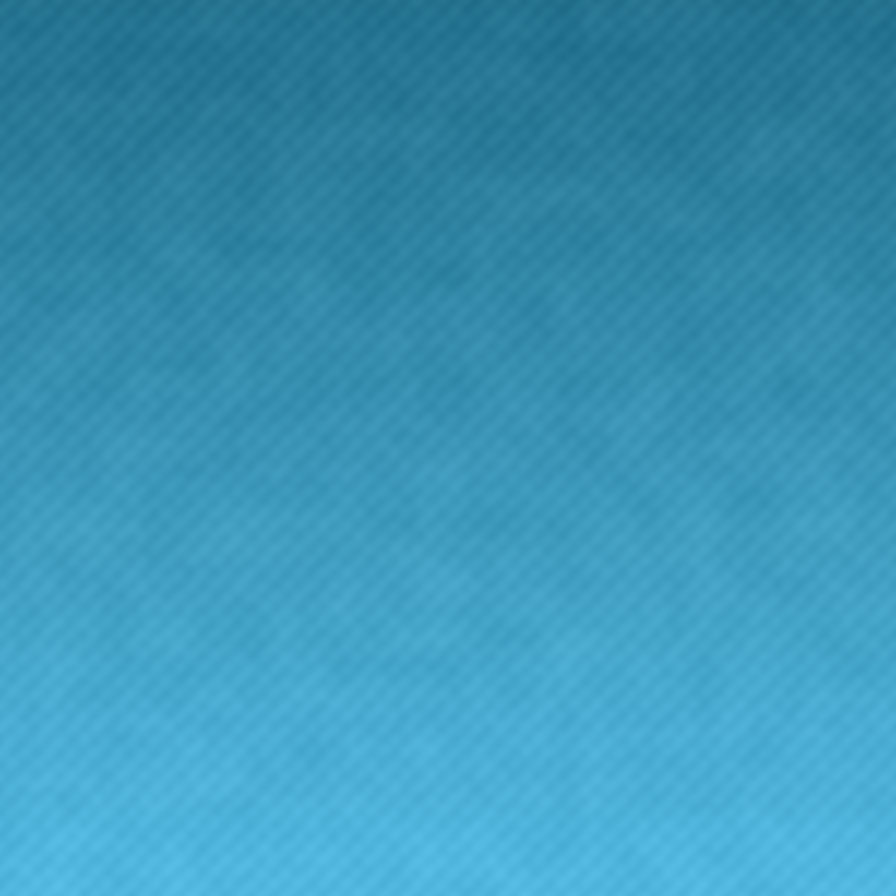
Write a three.js fragment shader that draws this background.

```glsl
varying vec2 vUv;

vec2 hashGradient(vec2 cell) {
  float angle = 6.2832 * fract(sin(dot(cell, vec2(127.1, 311.7))) * 43758.5);
  return vec2(cos(angle), sin(angle));
}

float gradientNoise(vec2 p) {
  vec2 cell = floor(p);
  vec2 f = fract(p);
  vec2 w = f * f * (3.0 - 2.0 * f);
  float a = dot(hashGradient(cell), f);
  float b = dot(hashGradient(cell + vec2(1.0, 0.0)), f - vec2(1.0, 0.0));
  float c = dot(hashGradient(cell + vec2(0.0, 1.0)), f - vec2(0.0, 1.0));
  float d = dot(hashGradient(cell + 1.0), f - 1.0);
  return mix(mix(a, b, w.x), mix(c, d, w.x), w.y);
}

void main() {
  // Vertical blue gradient, eased slightly at both ends
  vec3 lowerBlue = vec3(0.318, 0.72, 0.875);
  vec3 upperBlue = vec3(0.14, 0.447, 0.557);
  float height = mix(vUv.y, smoothstep(0.0, 1.0, vUv.y), 0.25);
  vec3 color = mix(lowerBlue, upperBlue, height);

  // Fine diagonal stripes rising to the right
  vec2 grid = vUv * 37.5;
  float stripe = cos(6.2832 * (grid.x - grid.y));

  // Stepped beads along each stripe
  float bead = cos(6.2832 * grid.x) * cos(6.2832 * grid.y);
  color += (0.008 * stripe + 0.007 * bead) * vec3(0.9, 1.0, 1.0);

  // Broad, medium and fine mottling
  color += 0.024 * gradientNoise(vUv * 14.0 + 3.7);
  color += 0.022 * gradientNoise(vUv * 32.0 + 8.3);
  color += 0.016 * gradientNoise(vUv * 75.0);

  gl_FragColor = vec4(color, 1.0);
}
```
